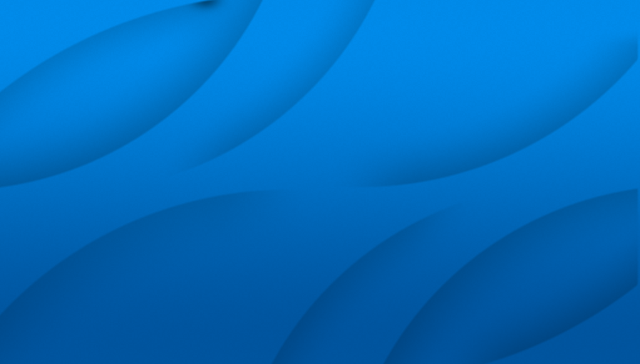
This background is drawn by a WebGL 1 fragment shader. Its source:

```glsl
precision highp float;
// Blue vertical gradient crossed by large curved folds.
// Each fold is the inner shadow of a circle: crisp at the rim, fading
// towards the centre, and dissolving along its length.

uniform vec2 u_resolution;

float hash(vec2 p) {
  return fract(sin(dot(p, vec2(12.99, 78.23))) * 43758.5);
}

// Signed depth below the rim of a circle, positive inside
float depth(vec2 p, vec2 centre, float radius) {
  return radius - length(p - centre);
}

// Soft-edged coverage of the inside
float inside(float d) {
  float soft = 0.003 + 0.5 / u_resolution.y;
  return smoothstep(-soft, soft, d);
}

// Shadow that is darkest at the rim and ends at the given width
float rimShadow(float d, float width) {
  float t = clamp(1.0 - max(d, 0.0) / width, 0.0, 1.0);
  return inside(d) * t * t * (1.6 - 0.6 * t);
}

// Eased ramp from a to b, in either direction
float fade(float a, float b, float x) {
  float t = clamp((x - a) / (b - a), 0.0, 1.0);
  return t * t * (3.0 - 2.0 * t);
}

void main() {
  // Height is 1, width is 1.75
  vec2 p = gl_FragCoord.xy / u_resolution * vec2(1.75, 1.0);

  // Background gradient
  vec3 color = mix(vec3(0.0, 0.33, 0.62), vec3(0.0, 0.54, 0.91),
                   smoothstep(0.04, 0.95, p.y));

  // Upper left lens, where two circles overlap
  float lensTop = depth(p, vec2(0.770, -0.225), 1.240);
  float lensBottom = depth(p, vec2(-0.125, 1.418), 0.941);
  float light = 1.0 - 0.14 * rimShadow(lensTop, 0.12) * inside(lensBottom)
                    * fade(0.66, 0.52, p.x);
  light *= 1.0 - 0.18 * rimShadow(lensBottom, 0.16) * inside(lensTop);

  // Dark tip of the lens at the top edge
  vec2 tip = (p - vec2(0.563, 1.0)) / vec2(0.036, 0.022);
  light *= 1.0 - 0.45 * exp(-dot(tip, tip)) * inside(lensTop);

  // Two upper folds
  float upperFold = depth(p, vec2(0.175, 1.418), 0.947);
  light *= 1.0 - 0.15 * rimShadow(upperFold, 0.13) * fade(0.43, 0.66, p.x);

  float rightMargin = 1.0 - inside(p.x - 1.744);
  float rightFold = depth(p, vec2(0.985, 1.482), 0.996);
  light *= 1.0 - 0.17 * rimShadow(rightFold, 0.15) * rightMargin
               * fade(0.90, 1.16, p.x) * fade(0.925, 0.87, p.y);

  // Two lower folds
  float leftFold = depth(p, vec2(0.786, -0.589), 1.068);
  light *= 1.0 - 0.13 * rimShadow(leftFold, 0.19) * fade(0.86, 0.58, p.x);

  float lowerFold = depth(p, vec2(1.572, -0.445), 0.941);
  light *= 1.0 - 0.14 * rimShadow(lowerFold, 0.13) * fade(1.31, 1.08, p.x);

  // Lower right lens
  float cornerTop = depth(p, vec2(1.875, -0.450), 0.941);
  float cornerBottom = depth(p, vec2(0.973, 1.189), 1.240);
  light *= 1.0 - 0.16 * rimShadow(cornerTop, 0.15) * inside(cornerBottom)
               * rightMargin;
  light *= 1.0 - 0.17 * rimShadow(cornerBottom, 0.14) * inside(cornerTop)
               * rightMargin * fade(1.18, 1.42, p.x);

  // Faint grain
  float grain = (hash(floor(p * 292.0)) - 0.5) * 0.018;
  gl_FragColor = vec4(color * light * (1.0 + grain), 1.0);
}
```
